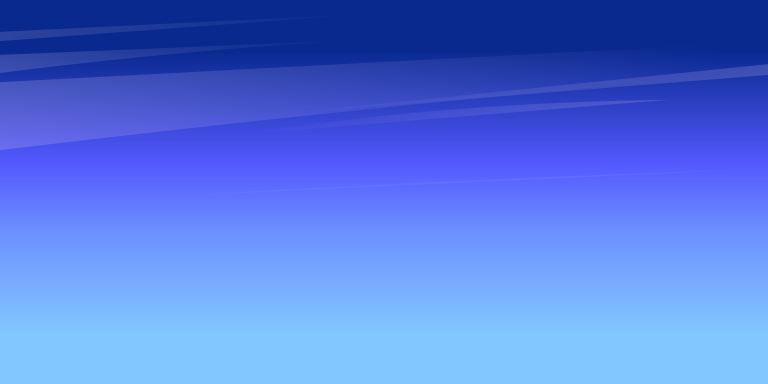
This background is drawn by a Shadertoy shader. Its source:

```glsl
// A clear evening sky: a vertical gradient from navy through violet to pale blue,
// crossed by faint slanted light streaks. Each streak is the area between two
// gently bowed edges, blended in with an opacity that fades along its length.

const vec3 NAVY = vec3(0.035, 0.16, 0.56);
const vec3 VIOLET = vec3(0.33, 0.35, 1.0);
const vec3 AZURE = vec3(0.42, 0.56, 1.0);
const vec3 PALE_BLUE = vec3(0.51, 0.78, 1.0);
const vec3 STREAK_TINT = vec3(0.92, 0.84, 0.96);

// Heights of the gradient stops, from the bottom (0) to the top (1).
const float PALE_LEVEL = 0.128;
const float AZURE_LEVEL = 0.40;
const float VIOLET_LEVEL = 0.573;
const float NAVY_LEVEL = 0.87;

float ramp(float low, float high, float value) {
    return clamp((value - low) / (high - low), 0.0, 1.0);
}

vec3 skyColor(float height) {
    vec3 sky = mix(PALE_BLUE, AZURE, ramp(PALE_LEVEL, AZURE_LEVEL, height));
    sky = mix(sky, VIOLET, ramp(AZURE_LEVEL, VIOLET_LEVEL, height));
    return mix(sky, NAVY, ramp(VIOLET_LEVEL, NAVY_LEVEL, height));
}

// Edge height at t along a streak; edge holds start, end and bow.
float edgeHeight(vec3 edge, float t) {
    return mix(edge.x, edge.y, t) + 4.0 * t * (1.0 - t) * edge.z;
}

// Blends in one streak; span is its horizontal range, opacity its end values.
void addStreak(inout vec3 color, vec2 uv, vec2 span, vec3 top, vec3 bottom, vec2 opacity) {
    float along = (uv.x - span.x) / (span.y - span.x);
    float t = clamp(along, 0.0, 1.0);
    float softness = 1.0 / iResolution.y;

    // The difference of two edge ramps also antialiases very thin parts.
    float aboveBottom = clamp((uv.y - edgeHeight(bottom, t)) / softness + 0.5, 0.0, 1.0);
    float aboveTop = clamp((uv.y - edgeHeight(top, t)) / softness + 0.5, 0.0, 1.0);
    float inside = step(0.0, along) * step(along, 1.0);
    float coverage = max(aboveBottom - aboveTop, 0.0) * inside;
    color = mix(color, STREAK_TINT, coverage * mix(opacity.x, opacity.y, t));
}

void mainImage(out vec4 fragColor, in vec2 fragCoord) {
    vec2 uv = fragCoord / iResolution.xy;
    vec3 color = skyColor(uv.y);

    // Two narrow wisps at the upper left
    addStreak(color, uv, vec2(0.0, 0.48), vec3(0.917, 0.964, 0.0),
              vec3(0.893, 0.964, 0.0), vec2(0.16, 0.0));
    addStreak(color, uv, vec2(0.0, 0.469), vec3(0.857, 0.896, 0.0),
              vec3(0.810, 0.896, 0.008), vec2(0.18, 0.0));

    // Broad beam fading to the right
    addStreak(color, uv, vec2(0.0, 0.93), vec3(0.786, 0.884, 0.0),
              vec3(0.609, 0.800, 0.008), vec2(0.20, 0.0));

    // Beam widening toward the right border
    addStreak(color, uv, vec2(0.35, 1.0), vec3(0.700, 0.833, 0.0),
              vec3(0.700, 0.805, 0.0), vec2(0.0, 0.19));

    // Pointed sliver below it and a hairline in the lower sky
    addStreak(color, uv, vec2(0.30, 0.87), vec3(0.648, 0.740, 0.020),
              vec3(0.648, 0.740, 0.0), vec2(0.0, 0.18));
    addStreak(color, uv, vec2(0.25, 0.96), vec3(0.492, 0.557, 0.005),
              vec3(0.492, 0.557, 0.0), vec2(0.06, 0.08));

    fragColor = vec4(color, 1.0);
}
```
